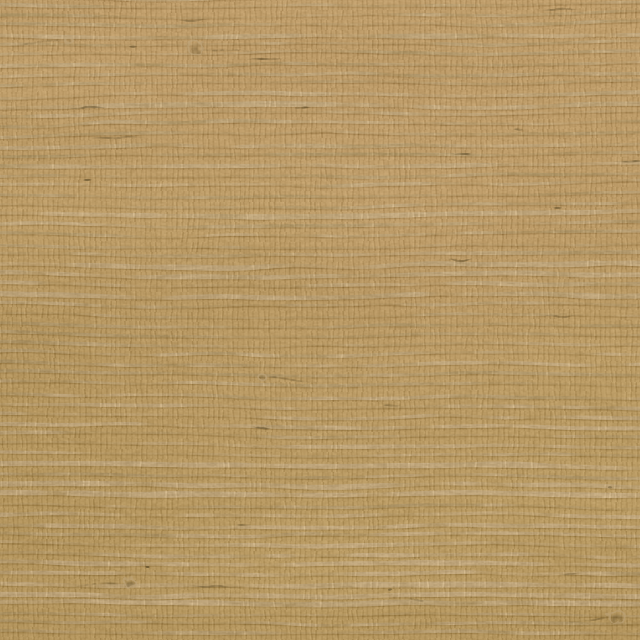
Write a Shadertoy shader that draws this texture.

```glsl
#define ROWS 64.0
#define COLUMNS 124.0
#define FLECKS 24
#define KNOTS 5
#define GOLD vec3(0.750, 0.618, 0.418)
#define OCHRE vec3(0.718, 0.602, 0.378)
#define OLIVE vec3(0.665, 0.568, 0.385)
#define PALE vec3(0.745, 0.645, 0.480)
#define BARK vec3(0.360, 0.290, 0.150)
#define STITCH_CONTRAST 0.075
#define SHADOW_DEPTH 0.095
#define GRAIN 0.045

float hash(vec2 p) {
    return fract(sin(dot(p, vec2(127.1, 311.7))) * 43758.5453);
}

float noise(vec2 p) {
    vec2 i = floor(p), f = fract(p);
    f = f * f * (3.0 - 2.0 * f);
    return mix(mix(hash(i), hash(i + vec2(1, 0)), f.x),
               mix(hash(i + vec2(0, 1)), hash(i + vec2(1, 1)), f.x), f.y);
}

// Backing paper: warm at the top, yellower below
vec3 backing(vec2 uv) {
    float warmth = smoothstep(0.1, 0.95, uv.y + 0.4 * (noise(uv * 3.0) - 0.5));
    return mix(OCHRE, GOLD, 0.25 + 0.75 * warmth);
}

// Stitching threads: x is the lit side, y the shaded side beside it
vec2 stitches(vec2 uv, float y) {
    float row = floor(y);
    float x = uv.x * COLUMNS + 0.6 * noise(vec2(uv.x * 25.0, uv.y * 12.0));
    float column = floor(x);
    float lean = (hash(vec2(column, row + 0.3)) - 0.5) * 0.5 * (fract(y) - 0.5);
    float center = 0.45 + 0.24 * (hash(vec2(column, row)) - 0.5) + lean;
    float strength = hash(vec2(column + 0.7, row));
    float d = x - column - center;
    float lit = 1.0 - smoothstep(0.06, 0.27, abs(d));
    float shaded = 1.0 - smoothstep(0.06, 0.27, abs(d - 0.24));
    return vec2(lit * strength * strength, shaded * (0.35 + 0.65 * strength));
}

// Reed strands, broken and frayed, with a shaded lower edge
vec3 weave(vec2 uv) {
    vec3 color = backing(uv);
    float y = uv.y * ROWS + 0.6 * (noise(vec2(uv.x * 4.0, uv.y * 6.0)) - 0.5);
    vec2 thread = stitches(uv, y);
    color += STITCH_CONTRAST * (0.35 * thread.x - 0.9 * thread.y);
    for (int i = -1; i <= 1; i++) {
        float row = floor(y) + float(i);
        float kind = hash(vec2(row, 1.7));
        float along = noise(vec2(uv.x * 6.0 + kind * 40.0, row));
        float patchy = noise(vec2(uv.x * 22.0 + kind * 70.0, row + 0.2));
        float wander = noise(vec2(uv.x * 10.0 + kind * 90.0, row + 0.5));
        float center = row + 0.5 + 0.3 * (hash(vec2(row, 8.3)) - 0.5) + 0.34 * (wander - 0.5);
        float halfWidth = (0.11 + 0.11 * kind * kind) * (0.6 + 0.6 * along + 0.4 * patchy);
        float offset = y - center;
        float cover = 1.0 - smoothstep(halfWidth - 0.06, halfWidth + 0.08, abs(offset));
        cover *= 0.3 + 0.7 * smoothstep(0.2, 0.7, 0.55 * along + 0.45 * patchy + 0.15 * kind);

        float broken = noise(vec2(uv.x * 65.0, row + 0.8));
        float shade = (offset + halfWidth + 0.05) / 0.10;
        color -= SHADOW_DEPTH * (0.15 + 0.5 * wander + 0.6 * broken) * exp(-shade * shade);

        float tone = 0.4 * kind + 0.35 * noise(vec2(uv.x * 8.0, row * 1.37)) + 0.45 * patchy;
        float fibre = noise(vec2(uv.x * 60.0, uv.y * ROWS * 6.0)) - 0.5;
        vec3 strand = mix(OLIVE, PALE, smoothstep(0.2, 0.85, tone));
        strand += 0.05 * fibre + STITCH_CONTRAST * (0.9 * thread.x - 0.35 * thread.y);
        color = mix(color, strand, cover);
    }
    float grain = noise(uv * vec2(330.0, 420.0)) + 0.6 * noise(uv * vec2(120.0, 300.0));
    return color + GRAIN * (grain - 0.8);
}

// Short dark bark flecks lying along the strands
float flecks(vec2 uv) {
    float cover = 0.0;
    for (int i = 0; i < FLECKS; i++) {
        float id = float(i) + 1.0;
        float size = hash(vec2(id, 37.0));
        vec2 p = uv - vec2(hash(vec2(id, 11.0)), hash(vec2(id, 23.0)));
        p.y += 0.004 * (noise(vec2(uv.x * 50.0, id)) - 0.5);
        float reach = mix(0.004, 0.05, size * size * size);
        float d = length(p / vec2(reach, 0.0022));
        float ragged = 0.2 + 0.8 * noise(vec2(uv.x * 130.0, id));
        cover = max(cover, ragged * (1.0 - 0.35 * size) * (1.0 - smoothstep(0.4, 1.1, d)));
    }
    return cover;
}

// Knots: a frayed crossing of fibres with a loose end; x is dark, y is pale
vec2 knots(vec2 uv) {
    vec2 cover = vec2(0.0);
    for (int i = 0; i < KNOTS; i++) {
        float id = float(i) + 1.0;
        float size = hash(vec2(id, 71.0));
        vec2 p = uv - vec2(hash(vec2(id, 53.0)), hash(vec2(id, 67.0)));
        p.x *= hash(vec2(id, 83.0)) > 0.5 ? 0.75 : -0.75;
        float radius = mix(0.004, 0.010, size * size);
        float frayed = noise(uv * 170.0 + id);
        float ring = abs(length(p) - radius * (0.65 + 0.7 * frayed));
        float tail = abs(p.y + 0.10 * p.x + 0.002 * sin(p.x * 70.0 + id));
        float extent = smoothstep(0.0, 0.01, p.x) * (1.0 - smoothstep(0.02, 0.08, p.x));
        float fibre = extent * frayed * (1.0 - smoothstep(0.0005, 0.0024, tail));
        float loop = 1.0 - smoothstep(0.0005, 0.0024, ring);
        float under = 1.0 - smoothstep(0.3, 1.2, length(p + vec2(0.0, 0.3 * radius)) / radius);
        cover = max(cover, vec2(max(0.45 * under * frayed, 0.5 * fibre), 0.6 * loop));
    }
    return cover;
}

void mainImage(out vec4 fragColor, in vec2 fragCoord) {
    vec2 uv = fragCoord / iResolution.xy;
    vec3 color = weave(uv);
    vec2 knot = knots(uv);
    color = mix(color, BARK, max(flecks(uv) * 0.85, knot.x));
    color = mix(color, PALE, knot.y);
    color += 0.03 * (noise(uv * vec2(2.0, 9.0) + 4.0) - 0.5);
    fragColor = vec4(color, 1.0);
}
```
